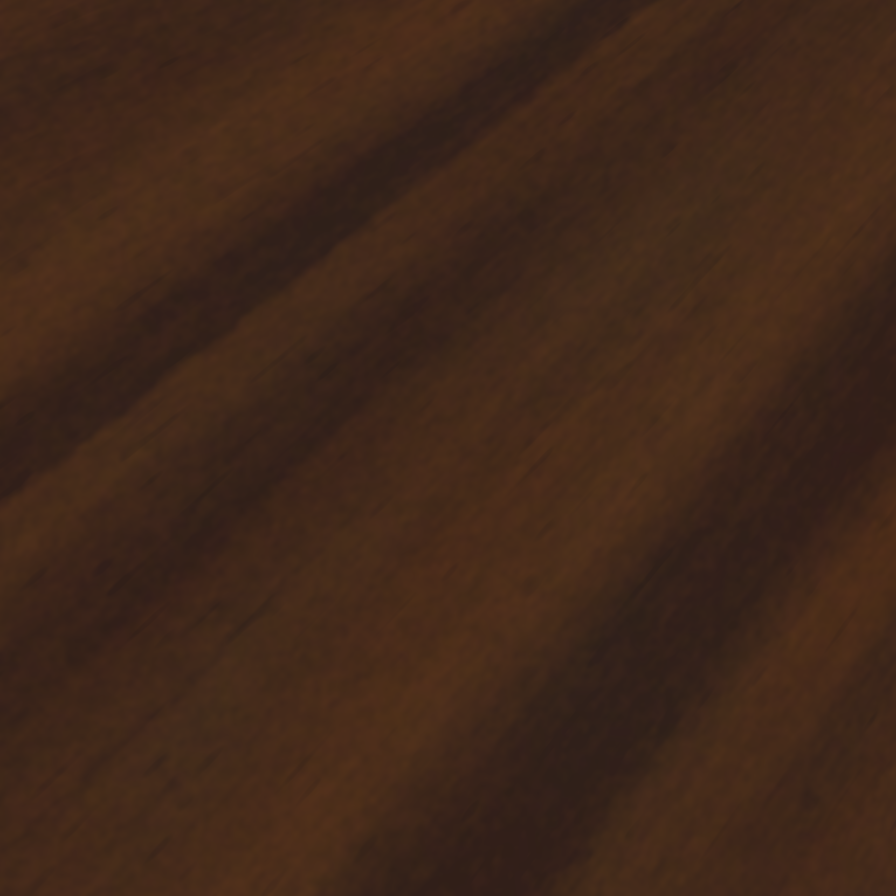
This texture is drawn by a three.js fragment shader. Its source:

```glsl
varying vec2 vUv;

float hash(vec2 p) {
  vec3 q = fract(vec3(p.xyx) * 0.1031);
  q += dot(q, q.yzx + 33.33);
  return fract((q.x + q.y) * q.z);
}

float noise(vec2 p) {
  vec2 i = floor(p);
  vec2 f = p - i;
  f = f * f * (3.0 - 2.0 * f);
  return mix(mix(hash(i), hash(i + vec2(1.0, 0.0)), f.x),
             mix(hash(i + vec2(0.0, 1.0)), hash(i + vec2(1.0, 1.0)), f.x), f.y);
}

float fbm(vec2 p) {
  float sum = 0.0;
  float weight = 0.5;
  for (int i = 0; i < 4; i++) {
    sum += weight * noise(p);
    p = p * 2.03 + 17.3;
    weight *= 0.5;
  }
  return sum / 0.9375;
}

// Position across a fan of grain lines that steepen toward the lower right
float grainCoord(vec2 p) {
  float b = 1.42 - 1.15 * p.x;
  float c = p.y - 1.0 - 0.42 * p.x;
  return (sqrt(b * b - 4.6 * c) - b) / 2.3;
}

// Soft band, rising from a to b and falling from c to d
float band(float t, float a, float b, float c, float d) {
  return smoothstep(a, b, t) * (1.0 - smoothstep(c, d, t));
}

float hairline(float t, float center, float width) {
  float d = (t - center) / width;
  return exp(-d * d);
}

void main() {
  vec2 p = vUv;
  float along = dot(p, vec2(0.72, 0.69));
  float across = grainCoord(p);
  float t = across + 0.016 * (fbm(vec2(across * 18.0, along * 3.5)) - 0.5)
                   + 0.005 * (noise(p * 42.0) - 0.5);

  // Broad light and dark growth bands
  float tone = 0.62;
  tone -= 0.30 * band(t, 0.01, 0.07, 0.10, 0.18);
  tone += 0.16 * band(t, 0.14, 0.20, 0.22, 0.26);
  tone -= 0.52 * band(t, 0.235, 0.285, 0.312, 0.327);
  tone -= 0.42 * band(t, 0.345, 0.395, 0.42, 0.49) * (1.0 - 0.5 * smoothstep(0.7, 1.15, along));
  tone += 0.22 * band(t, 0.50, 0.62, 0.635, 0.662);
  tone -= 0.57 * band(t, 0.640, 0.715, 0.755, 0.815);
  tone += 0.10 * band(t, 0.80, 0.83, 0.85, 0.88);
  tone -= 0.18 * band(t, 0.86, 0.89, 0.90, 0.94);

  // Streaks running with the grain
  tone += 0.34 * (fbm(vec2(across * 38.0, along * 2.2 + 5.0)) - 0.5);
  tone += 0.14 * (noise(vec2(across * 110.0, along * 5.0)) - 0.5);

  // Fine fibres and soft mottling
  tone += 0.19 * (noise(vec2(across * 210.0, along * 75.0)) - 0.5);
  tone += 0.15 * (noise(p * 130.0) - 0.5);
  tone += 0.16 * (fbm(p * 28.0 + 9.0) - 0.5);

  // Broken dark seams and scattered short pores
  float broken = smoothstep(0.35, 0.7, noise(vec2(along * 9.0, 3.0)));
  tone -= 0.22 * hairline(t, 0.318, 0.0035) * broken;
  tone -= 0.16 * hairline(t, 0.487, 0.003) * (1.0 - smoothstep(0.3, 0.85, along));
  float pore = noise(vec2(across * 125.0 + 40.0, along * 18.0));
  tone -= 0.18 * smoothstep(0.80, 0.96, pore);

  // Brown ramp with drifting orange and plum tints
  tone = clamp(tone, 0.0, 1.1);
  vec3 color = mix(vec3(0.190, 0.124, 0.100), vec3(0.315, 0.192, 0.107), tone);
  float tint = fbm(vec2(across * 14.0 + 2.0, along * 3.0)) - 0.5;
  color += tint * vec3(0.020, -0.012, -0.014);
  color += vec3(0.022, 0.003, -0.010) * band(t, 0.79, 0.83, 0.85, 0.89) * smoothstep(0.7, 1.1, along);
  color += (noise(p * 60.0 + 31.0) - 0.5) * vec3(0.008, -0.004, 0.010);

  gl_FragColor = vec4(color, 1.0);
}
```
